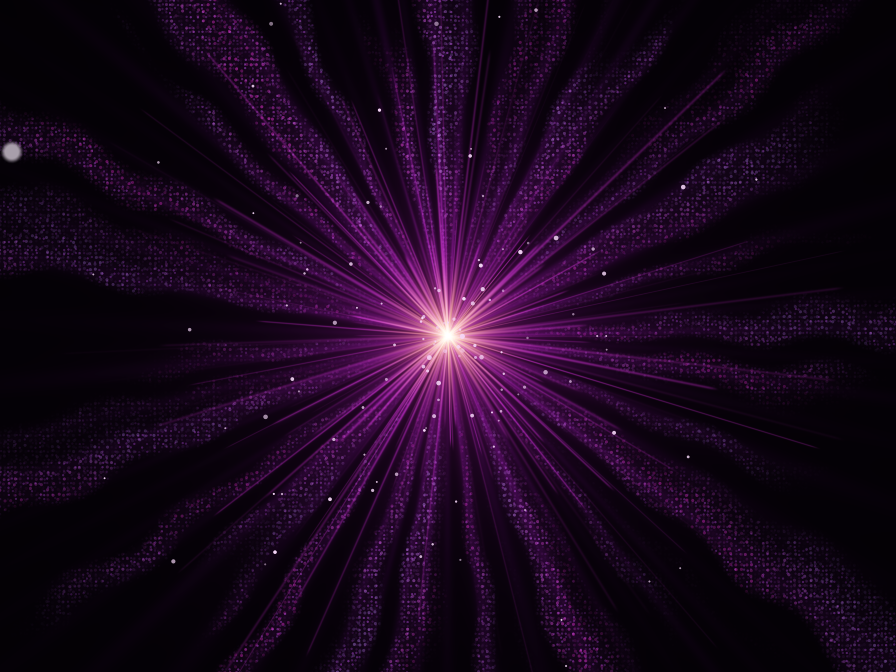
A Shadertoy shader for this background:

```glsl
const float TAU = 6.28318;

float hash(vec2 p) {
    return fract(sin(dot(p, vec2(127.1, 311.7))) * 43758.5453);
}

// Angular bands from layered sines; whole frequencies close the circle
float bands(float a) {
    return 0.5 + 0.22 * sin(a * 26.0 + 1.3 * sin(a * 3.0))
               + 0.16 * sin(a * 11.0 + 2.0)
               + 0.12 * sin(a * 47.0 + 0.7);
}

// Cellular specks, one jittered dot in each cell
float specks(vec2 p, float scale, float seed, float px) {
    vec2 cell = floor(p * scale);
    vec2 jitter = vec2(hash(cell + seed), hash(cell + seed + 17.3));
    float d = length(fract(p * scale) - mix(vec2(0.3), vec2(0.7), jitter));
    float soft = 0.5 * px * scale;
    float level = hash(cell + seed + 41.9);
    return level * level * (1.0 - smoothstep(0.26 - soft, 0.3 + soft, d));
}

// Thin streaks shot from the centre, each with its own reach
vec3 streaks(vec2 p, float px) {
    vec3 sum = vec3(0.0);
    for (int i = 0; i < 150; i++) {
        float id = float(i);
        float angle = TAU * (id + 1.4 * hash(vec2(id, 1.0))) / 150.0;
        vec2 dir = vec2(cos(angle), sin(angle));
        float along = dot(p, dir);
        if (along < 0.0) continue;
        float across = dot(p, vec2(-dir.y, dir.x));
        float reach = 0.14 + 0.5 * pow(hash(vec2(id, 2.0)), 1.4);
        float power = hash(vec2(id, 3.0));
        float width = max(0.0009 + 0.0012 * hash(vec2(id, 4.0)), 0.45 * px);
        float line = exp(-across * across / (width * width));
        line *= 1.0 - smoothstep(reach - 0.02, reach, along);
        float fade = 1.1 * exp(-along / 0.16) + 0.24 * power;
        vec3 hot = mix(vec3(1.1, 0.55, 0.32), vec3(0.85, 0.15, 0.88),
                       smoothstep(0.01, 0.14, along));
        sum += hot * line * fade * (0.15 + 0.9 * power * power);
    }
    return sum;
}

// Bright round sparks, crowded toward the middle
float sparks(vec2 p, float px) {
    float sum = 0.0;
    for (int i = 0; i < 120; i++) {
        float id = float(i);
        float angle = TAU * hash(vec2(id, 11.0));
        float dist = 0.02 + 0.55 * pow(hash(vec2(id, 12.0)), 1.7);
        float size = 0.0012 + 0.0024 * pow(hash(vec2(id, 13.0)), 2.0);
        float d = length(p - dist * vec2(cos(angle), sin(angle)));
        float glow = 1.0 - smoothstep(size - 0.5 * px, size + 0.7 * px, d);
        sum = max(sum, glow * (0.45 + 0.55 * hash(vec2(id, 14.0))));
    }
    return sum;
}

void mainImage(out vec4 fragColor, in vec2 fragCoord) {
    float px = 1.0 / iResolution.y;
    vec2 p = (fragCoord - 0.5 * iResolution.xy) * px;
    float r = length(p) + 0.00001;
    float a = atan(p.y, p.x + 0.00001);
    float band = bands(a);

    // Darker toward the sides, fuller above and on the diagonals
    float spread = 0.85 - 0.25 * cos(2.0 * a) + 0.1 * sin(a);

    // Violet halo and wide soft beams
    vec3 color = vec3(0.012, 0.003, 0.018);
    color += vec3(0.7, 0.085, 0.78) * exp(-r / 0.125) * (0.35 + 0.75 * band);
    float beam = pow(0.5 + 0.5 * sin(a * 61.0 + 3.0 * sin(a * 7.0)), 3.0);
    color += vec3(0.26, 0.02, 0.34) * beam * band * spread * exp(-r / 0.28);

    // Plumes of dust, drifting slightly across their bands
    float drift = 0.02 * sin(r * 31.0 + a * 5.0);
    float plume = smoothstep(0.38, 0.8, bands(a + drift));
    float end = 0.55 + 0.2 * sin(a * 9.0 + 1.0) + 0.1 * sin(a * 17.0);
    plume *= smoothstep(0.06, 0.24, r) * spread;
    plume *= 1.0 - smoothstep(end, end + 0.2, r);
    vec3 tint = mix(vec3(0.36, 0.25, 0.52), vec3(0.58, 0.09, 0.5),
                    0.5 + 0.5 * sin(a * 13.0 + r * 8.0));
    color += plume * tint * specks(p, 125.0, 3.0, px);
    color += plume * vec3(0.42, 0.16, 0.56) * specks(p.yx + 0.31, 170.0, 8.0, px);
    color += plume * vec3(0.045, 0.01, 0.055);

    color += streaks(p, px);

    // Warm core
    color += vec3(1.3, 0.75, 0.5) * exp(-r / 0.016);
    color += vec3(0.5, 0.14, 0.2) * exp(-r / 0.045);
    color = 1.0 - exp(-color * 1.1);

    // Sparks and one blurred disc at the far left
    color = mix(color, vec3(0.96, 0.84, 0.97), sparks(p, px));
    float disc = 1.0 - smoothstep(0.009, 0.018, length(p - vec2(-0.649, 0.274)));
    color = mix(color, vec3(0.66, 0.62, 0.67), disc);

    fragColor = vec4(color, 1.0);
}
```
